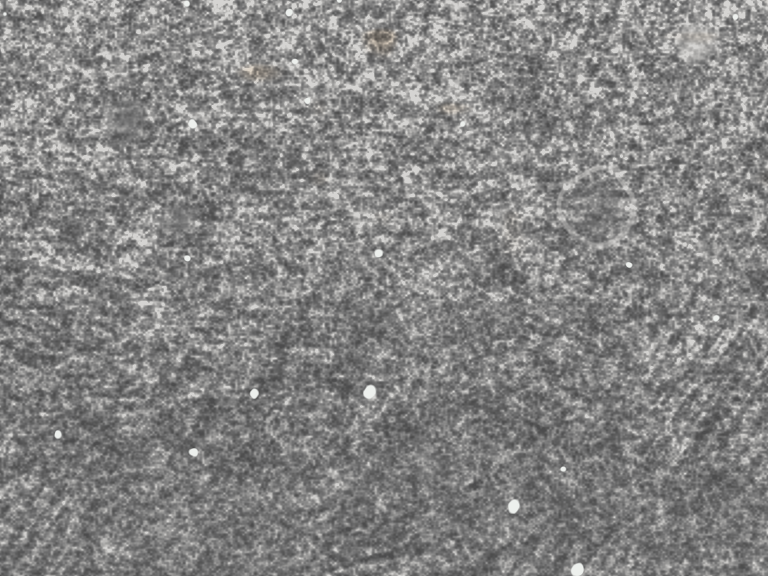
This texture is drawn by a WebGL 1 fragment shader. Its source:

```glsl
precision highp float;
// Weathered grey concrete: gritty pale grains over dark pits, lighter towards the top.
// Unit-variance noise layers (grit, blotches, streaks, scratches) are summed into one
// relief value, mapped to a skewed grey ramp, then topped with stains and paint drops.

uniform vec2 u_resolution;

const int DROP_COUNT = 20;
const vec3 COOL_TINT = vec3(0.998, 0.999, 1.003);
const vec3 WARM_TINT = vec3(1.005, 1.0, 0.99);
const vec3 RUST_TINT = vec3(1.08, 0.99, 0.88);
const vec3 DROP_COLOR = vec3(0.93, 0.94, 0.93);

float hash(vec2 p) {
  vec3 q = fract(vec3(p.xyx) * 0.1031);
  q += dot(q, q.yzx + 33.33);
  return fract((q.x + q.y) * q.z);
}

// Value noise, centred on zero and scaled to a standard deviation near one.
float noise(vec2 p) {
  vec2 cell = floor(p);
  vec2 f = fract(p);
  f = f * f * (3.0 - 2.0 * f);
  float low = mix(hash(cell), hash(cell + vec2(1.0, 0.0)), f.x);
  float high = mix(hash(cell + vec2(0.0, 1.0)), hash(cell + 1.0), f.x);
  return (mix(low, high, f.y) - 0.5) * 4.66;
}

vec2 rotate(vec2 p, float angle) {
  float c = cos(angle);
  float s = sin(angle);
  return vec2(c * p.x + s * p.y, c * p.y - s * p.x);
}

// Soft disc: one inside the radius, zero beyond the blurred edge.
float disc(vec2 p, vec2 center, float radius, float blur) {
  return 1.0 - smoothstep(radius - blur, radius + blur, length(p - center));
}

// Fine parallel scratches along an angle, only within soft patches.
float scratches(vec2 p, float angle, float seed) {
  vec2 along = rotate(p, angle) + seed;
  float lines = noise(along * vec2(14.0, 135.0));
  float patches = smoothstep(-0.1, 1.3, noise(p * 3.2 + seed));
  return lines * patches;
}

// Worn, broken ring left by a round object.
float brokenRing(vec2 p, vec2 center, float radius) {
  vec2 d = p - center;
  float wobble = 0.004 * noise(p * 20.0);
  float band = 1.0 - smoothstep(0.002, 0.008, abs(length(d) - radius + wobble));
  return band * smoothstep(-1.2, -0.2, noise(normalize(d + 0.0001) * 2.0 + 7.0));
}

// Scattered drops of varied size, slightly stretched and ragged.
float paintDrops(vec2 p, float aspect, float pixel) {
  float cover = 0.0;
  float ragged = 0.0007 * noise(p * 120.0);
  for (int i = 0; i < DROP_COUNT; i++) {
    float id = float(i) + 1.0;
    vec2 center = vec2(hash(vec2(id, 3.7)) * aspect, 1.0 - pow(hash(vec2(id, 9.2)), 1.4));
    float size = hash(vec2(id, 21.4));
    float radius = mix(0.004, 0.0105, size * size);
    vec2 d = rotate(p - center, 3.0 * hash(vec2(id, 5.1)));
    d.x *= mix(0.8, 1.0, hash(vec2(id, 14.8)));
    float edge = length(d) - radius + ragged;
    cover = max(cover, 1.0 - smoothstep(-pixel, pixel, edge));
  }
  return cover;
}

// Grit from fine to coarse, slightly wider than tall.
// Offset turns of each layer hide the square lattice.
float grit(vec2 p) {
  vec2 q = p * vec2(0.92, 1.0);
  return 0.46 * noise(q * 265.0)
       + 0.55 * noise(rotate(q, 0.4) * 150.0 + 17.3)
       + 0.36 * noise(rotate(q, -0.5) * 78.0 + 141.9);
}

float blotches(vec2 p) {
  return 0.18 * noise(rotate(p, 0.6) * 27.0 + 5.3) + 0.08 * noise(p * 6.0 + 11.6);
}

void main() {
  float pixel = 1.0 / u_resolution.y;
  float aspect = u_resolution.x * pixel;
  vec2 p = gl_FragCoord.xy * pixel;

  // Round stains smooth the grit and shift its brightness.
  vec2 ringCenter = vec2(aspect * 0.777, 0.64);
  float ring = brokenRing(p, ringCenter, 0.063);
  float ringInside = disc(p, ringCenter, 0.05, 0.02);
  float palePatch = disc(p, vec2(aspect * 0.905, 0.925), 0.034, 0.012);
  float smudge = disc(p, vec2(aspect * 0.235, 0.62), 0.022, 0.018);
  smudge = max(smudge, disc(p, vec2(aspect * 0.165, 0.79), 0.03, 0.03));
  float smoothing = max(max(palePatch, smudge), max(ring, 0.5 * ringInside));

  // Relief: grit is stronger above, scratches are stronger below.
  float roughness = mix(0.82, 1.1, p.y) * (1.0 - 0.6 * smoothing);
  float relief = 1.0 * (p.y - 0.5) + roughness * grit(p) + blotches(p);
  float streakArea = smoothstep(-0.4, 1.2, noise(p * vec2(2.0, 6.0) + 29.0));
  relief += 0.28 * streakArea * noise(p * vec2(14.0, 150.0) + 63.0);
  float scratchMarks = scratches(p, -0.5, 13.0) + scratches(p, 0.28, 37.0)
                     + scratches(p, 0.95, 71.0);
  relief += mix(0.42, 0.12, smoothstep(0.25, 0.75, p.y)) * scratchMarks;
  relief += 1.0 * ring - 0.3 * ringInside + 0.5 * palePatch - 0.5 * smudge;

  // Skewed ramp: broad dark greys with a thin tail of pale grains.
  float tone = clamp(0.155 + 0.35 * exp(0.35 * relief), 0.3, 0.83);
  vec3 color = tone * mix(COOL_TINT, WARM_TINT, smoothstep(0.38, 0.7, tone));
  float rust = smoothstep(1.5, 2.1, noise(p * vec2(9.0, 16.0) + 83.0)) * smoothstep(0.5, 0.8, p.y);
  color *= mix(vec3(1.0), RUST_TINT, 0.6 * rust);

  color = mix(color, DROP_COLOR, paintDrops(p, aspect, pixel));
  gl_FragColor = vec4(color, 1.0);
}
```
